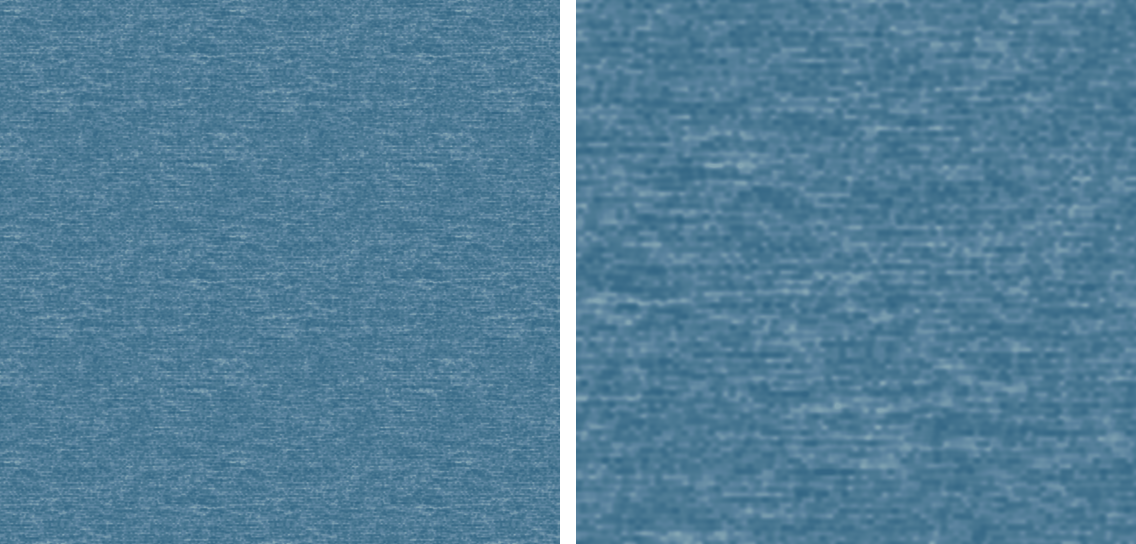
Left: the whole. Right: its middle third, enlarged.
A WebGL 1 fragment shader for this texture:

```glsl
precision highp float;
// Woven blue cloth with pale horizontal slubs, faint upright threads and grain.
// Wrapped noise layers of different stretch are summed to one tone per point,
// skewed slightly to the light side and coloured by a four-step blue ramp.

uniform vec2 u_resolution;

const float TILE_SIZE = 0.403;  // width of one cloth repeat, in canvas widths
const float TAU = 6.28318;

const vec3 DARK_BLUE  = vec3(0.25, 0.44, 0.55);
const vec3 MID_BLUE   = vec3(0.30, 0.48, 0.58);
const vec3 LIGHT_BLUE = vec3(0.35, 0.51, 0.62);
const vec3 PALE_BLUE  = vec3(0.41, 0.56, 0.65);

float hash(vec2 p) {
  return fract(sin(dot(p, vec2(127.1, 311.7))) * 43758.5453);
}

// Smooth noise along one row; each row is shifted so that cells never line up.
float rowNoise(float x, float row, float cells, float seed) {
  x += cells * hash(vec2(row + 0.37, seed + 5.3));
  float cell = floor(x);
  float blend = smoothstep(0.0, 1.0, x - cell);
  float left = hash(vec2(mod(cell, cells) + seed, row + seed));
  float right = hash(vec2(mod(cell + 1.0, cells) + seed, row + seed));
  return mix(left, right, blend);
}

// Repeating noise with zero mean and about unit deviation.
float clothNoise(vec2 tile, vec2 cells, float seed) {
  vec2 q = tile * cells;
  float row = floor(q.y);
  float below = rowNoise(q.x, mod(row, cells.y), cells.x, seed);
  float above = rowNoise(q.x, mod(row + 1.0, cells.y), cells.x, seed);
  float value = mix(below, above, smoothstep(0.0, 1.0, q.y - row));
  return (value - 0.5) * 4.66;
}

// Sum of the soft patches, slubs, threads and grain.
float weaveTone(vec2 tile) {
  float patches = clothNoise(tile, vec2(7.0, 13.0), 1.7);
  float wobble = clothNoise(tile, vec2(9.0, 6.0), 8.1);
  vec2 bent = tile + vec2(0.0, 0.0012 * wobble);

  float slubs = 0.36 * clothNoise(bent, vec2(8.0, 110.0), 13.2)
              + 0.10 * clothNoise(bent, vec2(5.0, 70.0), 21.9)
              + 0.52 * clothNoise(bent, vec2(24.0, 122.0), 34.6);
  float threads = clothNoise(tile.yx, vec2(11.0, 94.0), 47.3);
  float grain = clothNoise(tile, vec2(102.0, 122.0), 59.8);
  float ribs = sin(TAU * 70.0 * bent.y);

  return 0.10 * patches
       + slubs * (1.0 + 0.15 * patches)
       + 0.13 * threads
       + 0.72 * grain
       + 0.25 * ribs;
}

// Ramp with the four blues at tones -1, 0, 1 and 2, continued past both ends.
vec3 clothColour(float tone) {
  vec3 colour = mix(DARK_BLUE, MID_BLUE, min(tone + 1.0, 1.0));
  colour = mix(colour, LIGHT_BLUE, clamp(tone, 0.0, 1.0));
  return mix(colour, PALE_BLUE, max(tone - 1.0, 0.0));
}

void main() {
  vec2 tile = gl_FragCoord.xy / u_resolution.x / TILE_SIZE;
  float weave = clamp(weaveTone(tile), -3.0, 3.0);
  float tone = 0.2 + 0.96 * weave + 0.08 * weave * weave;
  gl_FragColor = vec4(clothColour(tone), 1.0);
}
```
